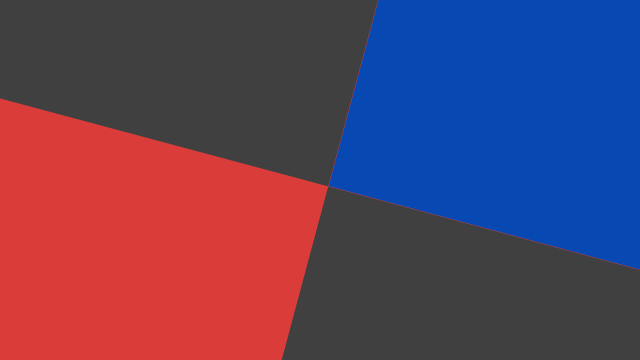
Reproduce this background procedurally as a Shadertoy shader.

```glsl
// Draws a tilted four-part field: red and blue quarters on charcoal, with a red hairline around the blue.

// Smooth coverage of the quarter plane where both coordinates are positive
float quarter(vec2 q, float pixel) {
    vec2 c = clamp(0.5 + q / pixel, 0.0, 1.0);
    return c.x * c.y;
}

void mainImage(out vec4 fragColor, in vec2 fragCoord) {
    float pixel = 1.0 / iResolution.y;
    vec2 p = (fragCoord - 0.5 * iResolution.xy) * pixel - vec2(0.0228, -0.0177);

    // Axes tilted clockwise by 15 degrees
    float tilt = radians(15.0);
    vec2 q = vec2(p.x * cos(tilt) - p.y * sin(tilt),
                  p.x * sin(tilt) + p.y * cos(tilt));

    vec3 charcoal = vec3(0.25);
    vec3 red = vec3(0.855, 0.237, 0.228);
    vec3 blue = vec3(0.03, 0.282, 0.70);

    // Red quarter, then the blue quarter inset on a red base
    vec3 color = mix(charcoal, red, quarter(-q, pixel));
    color = mix(color, red, quarter(q, pixel));
    color = mix(color, blue, quarter(q - 0.001, pixel));

    fragColor = vec4(color, 1.0);
}
```
